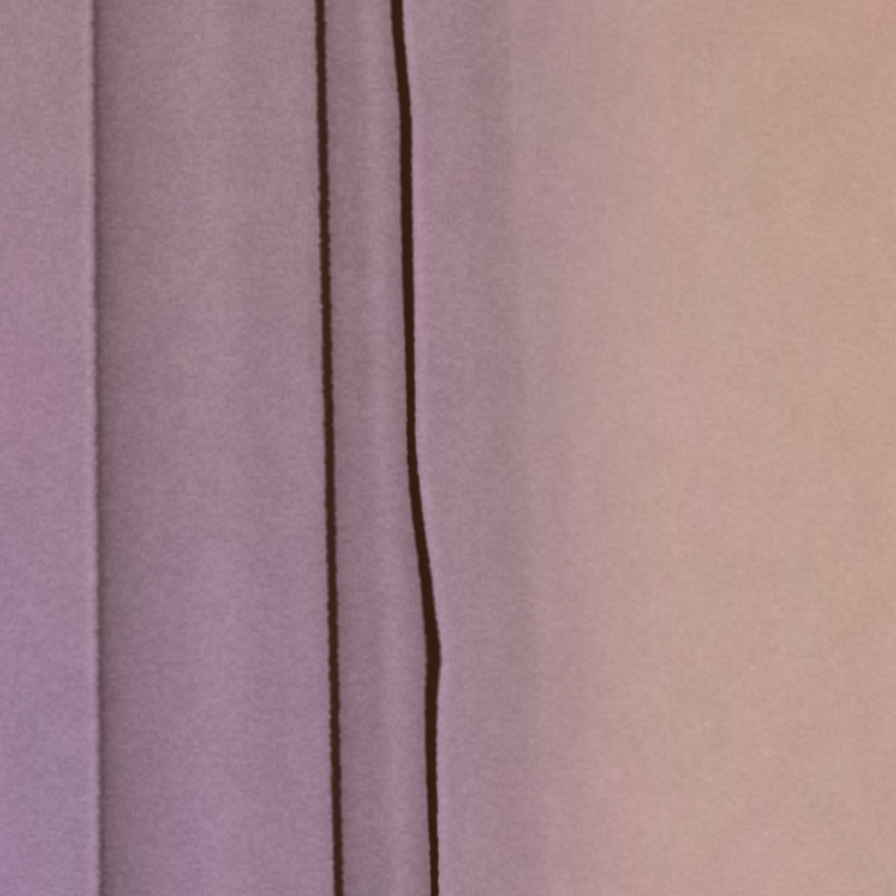
Write a Shadertoy shader that draws this texture.

```glsl
#define GRAIN 0.035
#define MOTTLE 0.030
#define FUZZ 0.0022
#define SEAM_WIDTH 0.0052
#define GAP_WIDTH 0.0068
#define CREVICE vec3(0.20, 0.10, 0.06)
#define SHADE vec3(0.37, 0.275, 0.295)
#define MAUVE vec3(0.615, 0.505, 0.545)
#define LILAC vec3(0.605, 0.495, 0.605)
#define ROSE vec3(0.745, 0.615, 0.592)
#define PEACH vec3(0.765, 0.625, 0.560)

float hash(vec2 p) {
    vec3 q = fract(vec3(p.xyx) * 0.1031);
    q += dot(q, q.yzx + 33.33);
    return fract((q.x + q.y) * q.z);
}

float noise(vec2 p) {
    vec2 i = floor(p), f = fract(p);
    f = f * f * (3.0 - 2.0 * f);
    return mix(mix(hash(i), hash(i + vec2(1, 0)), f.x),
               mix(hash(i + vec2(0, 1)), hash(i + vec2(1, 1)), f.x), f.y);
}

float fbm(vec2 p) {
    float sum = 0.0, amp = 0.5;
    for (int i = 0; i < 4; i++) {
        sum += amp * noise(p);
        p = p * 2.03 + 17.0;
        amp *= 0.5;
    }
    return sum;
}

float bell(float d, float width) {
    d /= width;
    return exp(-d * d);
}

// Horizontal position of the wavy gap; t runs downward
float gapPath(float t) {
    return 0.443 + 0.010 * smoothstep(0.0, 0.15, t)
         + 0.006 * smoothstep(0.15, 0.52, t)
         + 0.022 * smoothstep(0.48, 0.73, t)
         + 0.003 * bell(t - 0.735, 0.03)
         + 0.004 * smoothstep(0.82, 1.0, t);
}

// Broad cloth colour, from lilac on the left to peach on the right
vec3 clothColor(float x, float t) {
    vec3 left = mix(MAUVE, LILAC, smoothstep(0.0, 1.0, t) * (1.0 - 1.3 * x));
    left += vec3(0.015, -0.005, 0.015) * bell(t - 0.4, 0.2) * (1.0 - smoothstep(0.0, 0.15, x));
    vec3 right = mix(ROSE, PEACH, smoothstep(0.62, 1.05, x) * (1.0 - 0.65 * t));
    right -= 0.02 * bell(t, 0.25);
    float blend = 0.20 * smoothstep(0.46, 0.56, x) + 0.80 * smoothstep(0.53, 0.76, x);
    return mix(left, right, blend);
}

void mainImage(out vec4 fragColor, in vec2 fragCoord) {
    vec2 uv = fragCoord / iResolution.xy;
    float x = uv.x, t = 1.0 - uv.y;
    float fuzz = (noise(uv * vec2(90.0, 190.0)) - 0.5) * FUZZ;

    // Signed distances to the three folds
    float hem = x - (0.104 + 0.008 * t) + fuzz;
    float seam = x - (0.357 + 0.021 * t) + fuzz;
    float gap = x - gapPath(t) + fuzz * 0.6;

    vec3 col = clothColor(x, t);

    // Left fold casts a wide shadow onto the next panel
    float behindHem = smoothstep(-0.003, 0.004, hem);
    float hemShade = behindHem * (0.55 * exp(-max(hem, 0.0) / 0.052)
                   + 0.34 * exp(-max(hem, 0.0) / 0.010));
    col = mix(col, SHADE, hemShade);
    col = mix(col, SHADE * 0.85, 0.35 * bell(hem - 0.001, 0.005));
    col += 0.035 * bell(hem + 0.008, 0.006);

    // Soft rolls across the second panel
    col += 0.018 * bell(seam + 0.125, 0.035) - 0.016 * bell(seam + 0.075, 0.03);
    col = mix(col, SHADE, 0.55 * exp(-max(-seam, 0.0) / 0.008) * step(seam, 0.0));

    // Narrow rounded strip between the seam and the gap
    float across = seam / (seam - gap);
    float strip = step(0.0, seam) * step(gap, 0.0);
    float stripShade = 0.62 * exp(-across * 4.5) + 0.55 * exp(-(1.0 - across) * 7.0)
                     + 0.10 * bell(across - 0.42, 0.15);
    col = mix(col, SHADE, strip * clamp(stripShade, 0.0, 1.0));
    col += strip * 0.025 * bell(across - 0.63, 0.12);

    // Lit lip and faint creases on the right panel
    col += vec3(0.045, 0.030, 0.045) * bell(gap - 0.013, 0.006);
    float crease = x - (0.566 + 0.045 * t);
    float creaseFade = mix(1.0, 0.6, t);
    col -= 0.030 * creaseFade * bell(crease + 0.028, 0.030);
    col += 0.016 * creaseFade * smoothstep(-0.005, 0.005, crease) * exp(-max(crease, 0.0) / 0.05);
    col -= 0.010 * bell(crease - 0.035, 0.014);

    // Dark crevices
    float seamLine = 1.0 - smoothstep(SEAM_WIDTH * 0.35, SEAM_WIDTH * 1.6, abs(seam));
    float gapWidth = GAP_WIDTH * (1.0 - 0.25 * bell(t - 0.45, 0.10)
                   + 0.25 * bell(t - 0.73, 0.05) - 0.30 * smoothstep(0.78, 1.0, t));
    float gapLine = 1.0 - smoothstep(gapWidth * 0.5, gapWidth * 1.35, abs(gap));
    col = mix(col, CREVICE, max(0.88 * seamLine, 0.97 * gapLine));

    // Woven mottling and fine fibres
    float cloth = 1.0 - 0.8 * max(seamLine, gapLine);
    float mottle = fbm(uv * vec2(34.0, 22.0)) - 0.47;
    float weave = noise(uv * vec2(150.0, 240.0)) + noise(uv * vec2(310.0, 270.0) + 41.0) - 1.0;
    float fibre = smoothstep(0.86, 1.0, noise(vec2(x + uv.y * 0.4, uv.y) * vec2(200.0, 130.0) + 9.0));
    float texture_ = MOTTLE * mottle + GRAIN * weave * mix(1.0, 0.65, smoothstep(0.45, 0.7, x));
    col += cloth * (texture_ + 0.022 * fibre);
    col += cloth * vec3(0.010, -0.006, 0.010) * (fbm(uv * vec2(14.0, 9.0) + 5.0) - 0.47) * 2.0;

    fragColor = vec4(clamp(col, 0.0, 1.0), 1.0);
}
```
